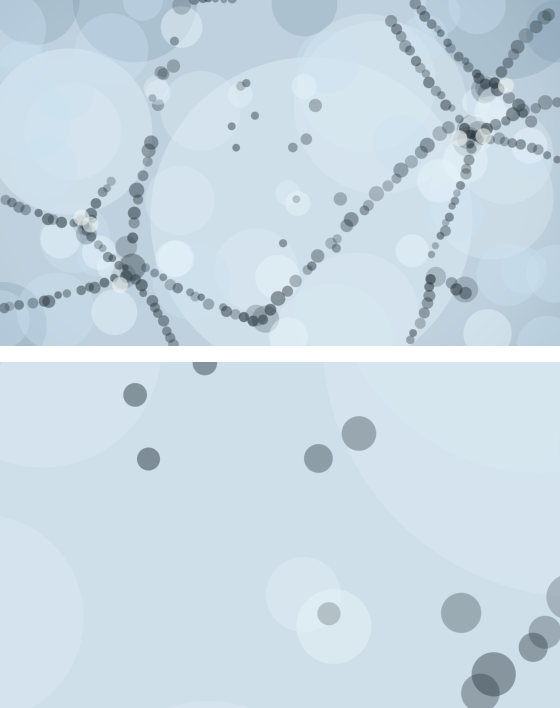
Top, the full canvas; bottom, a detail of the centre.
This background is drawn by a Shadertoy shader. Its source:

```glsl
// Translucent pale bubbles with dark beaded chains linking a few hubs on misty blue.

// Large pale bubbles: centre x, centre y, radius, in canvas heights
const vec3 BUBBLES[12] = vec3[12](
    vec3(0.90, 0.37, 0.465), vec3(0.20, 0.62, 0.24), vec3(0.21, 0.62, 0.14),
    vec3(1.10, 0.69, 0.25), vec3(1.06, 0.76, 0.20), vec3(0.52, 0.42, 0.10),
    vec3(0.74, 0.22, 0.12), vec3(1.03, 0.09, 0.18), vec3(0.96, 0.0, 0.18),
    vec3(0.58, 0.68, 0.115), vec3(1.46, 0.55, 0.14), vec3(1.42, 0.43, 0.18));

// Shadowy bubbles along the border
const vec3 SHADES[6] = vec3[6](
    vec3(0.10, 1.0, 0.13), vec3(0.39, 1.0, 0.18), vec3(0.88, 0.99, 0.095),
    vec3(0.01, 0.06, 0.125), vec3(1.61, 0.91, 0.09), vec3(1.46, 1.0, 0.23));

// Each chain runs from a hub to a tip
const vec2 HUBS[18] = vec2[18](
    vec2(0.257, 0.342), vec2(0.376, 0.209), vec2(0.376, 0.209), vec2(0.376, 0.209),
    vec2(0.749, 0.07), vec2(0.749, 0.07), vec2(1.367, 0.603), vec2(1.42, 0.747),
    vec2(1.42, 0.747), vec2(1.42, 0.747), vec2(1.367, 0.603), vec2(1.367, 0.603),
    vec2(1.367, 0.603), vec2(1.245, 0.213), vec2(0.38, 0.30), vec2(0.257, 0.342),
    vec2(0.544, 0.99), vec2(1.363, 0.156));
const vec2 TIPS[18] = vec2[18](
    vec2(0.0, 0.43), vec2(0.24, 0.36), vec2(0.505, -0.01), vec2(0.0, 0.108),
    vec2(0.42, 0.225), vec2(1.30, 0.635), vec2(1.13, 0.95), vec2(1.20, 1.0),
    vec2(1.60, 0.97), vec2(1.54, 0.64), vec2(1.62, 0.71), vec2(1.62, 0.54),
    vec2(1.25, 0.26), vec2(1.185, 0.01), vec2(0.445, 0.60), vec2(0.33, 0.49),
    vec2(0.68, 1.0), vec2(1.305, 0.185));

vec3 hash3(float n) {
    return fract(sin(n * vec3(12.9898, 78.233, 37.719) + 1.7) * 43758.5453);
}

// Blend a smooth-edged disc over the colour
void disc(inout vec3 col, vec2 p, vec2 centre, float radius, vec3 tint, float alpha) {
    float aa = 0.8 / iResolution.y;
    float cover = 1.0 - smoothstep(-aa, aa, length(p - centre) - radius);
    col = mix(col, tint, cover * alpha);
}

// Beads strung from hub to tip, darkest at the hub
void chain(inout vec3 col, vec2 p, vec2 hub, vec2 tip, float seed) {
    vec2 along = tip - hub;
    float len = length(along);
    vec2 side = vec2(-along.y, along.x) / len;
    float size = mix(0.012, 0.018, hash3(seed).x);
    float count = ceil(len / (size * 2.0));
    for (float i = 0.0; i < count; i++) {
        vec3 h = hash3(seed * 31.0 + i);
        float t = (i + 0.3 + 0.7 * h.x) / count;
        vec2 centre = hub + along * t + side * (0.012 * (h.y - 0.5) + 0.012 * sin(t * 3.14));
        float alpha = 0.24 + 0.28 * h.z + 0.22 * exp(-len * t * 16.0);
        disc(col, p, centre, size * mix(0.75, 1.3, h.y), vec3(0.16, 0.21, 0.24), alpha);
    }
}

void mainImage(out vec4 fragColor, in vec2 fragCoord) {
    vec2 p = fragCoord / iResolution.y;
    float width = iResolution.x / iResolution.y;

    // Misty base, dimmer toward the right-hand corners
    vec3 col = mix(vec3(0.75, 0.82, 0.87), vec3(0.67, 0.75, 0.80),
                   smoothstep(0.65, 1.05, length((p - vec2(0.75, 0.5)) * vec2(0.9, 1.1))));

    // Shadowy and pale bubbles
    for (int i = 0; i < 6; i++)
        disc(col, p, SHADES[i].xy, SHADES[i].z, vec3(0.45, 0.57, 0.66), 0.25);
    for (int i = 0; i < 12; i++)
        disc(col, p, BUBBLES[i].xy, BUBBLES[i].z, vec3(0.855, 0.913, 0.945), i < 2 ? 0.6 : 0.42);

    // Blue bubbles drifting toward the sides
    for (float i = 0.0; i < 24.0; i++) {
        vec3 h = hash3(i + 200.0);
        float u = fract(i * 0.618) * 2.0 - 1.0;
        vec2 centre = vec2(0.5 * width * (1.0 + sign(u) * pow(abs(u), 0.4)), h.y);
        disc(col, p, centre, mix(0.05, 0.12, h.z), vec3(0.79, 0.88, 0.945), 0.38);
    }

    // Bright bubbles crowding the hubs, then the soft dark hub itself
    for (int i = 0; i < 18; i++) {
        vec3 h = hash3(float(i) + 60.0);
        float angle = 6.2832 * h.x;
        vec2 around = vec2(cos(angle), sin(angle));
        disc(col, p, HUBS[i] + around * mix(0.06, 0.17, h.y), mix(0.035, 0.07, h.z),
             vec3(0.90, 0.95, 0.98), 0.5);
        disc(col, p, HUBS[i] + around.yx * 0.02, mix(0.025, 0.045, h.y), vec3(0.20, 0.26, 0.29), 0.25);
    }
    for (int i = 0; i < 18; i++)
        chain(col, p, HUBS[i], TIPS[i], float(i) + 3.0);

    // Small white beads beside some hubs
    for (int i = 0; i < 18; i += 3)
        disc(col, p, HUBS[i] + 0.09 * (hash3(float(i) + 90.0).xy - 0.5), 0.023, vec3(0.93, 0.95, 0.95), 0.6);

    // Loose beads: a wide central scatter and a tight upper-left group
    for (float i = 0.0; i < 24.0; i++) {
        vec3 h = hash3(i + 120.0);
        bool central = i < 16.0;
        vec2 centre = central ? vec2(0.79, 0.53) + (h.xy - 0.5) * vec2(0.40, 0.56)
                              : vec2(0.47, 0.79) + (h.xy - 0.5) * vec2(0.08, 0.20);
        bool pale = mod(i, 4.0) == 3.0;
        disc(col, p, centre, pale ? 0.036 : mix(0.011, 0.027, h.z * h.z),
             pale ? vec3(0.90, 0.95, 0.97) : vec3(0.20, 0.26, 0.29), mix(0.55, 0.25, h.z));
    }

    fragColor = vec4(col, 1.0);
}
```
